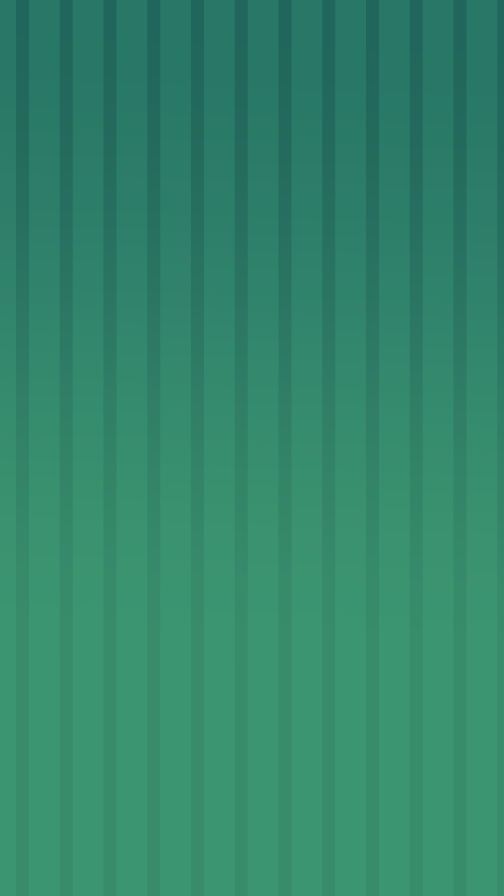
This pattern is drawn by a Shadertoy shader. Its source:

```glsl
const float STRIPE_PERIOD = 25.0 / 288.0;
const float STRIPE_CENTER = 12.85 / 288.0;
const float STRIPE_WIDTH = 7.45 / 288.0;

const vec3 BASE_LOW = vec3(0.235, 0.585, 0.443);
const vec3 BASE_HIGH = vec3(0.157, 0.467, 0.404);
const vec3 STRIPE_LOW = vec3(0.219, 0.548, 0.420);
const vec3 STRIPE_HIGH = vec3(0.129, 0.400, 0.360);

// Coverage of evenly spaced vertical bands, with edges softened over one pixel
float stripeMask(float x, float period, float center, float width, float pixel) {
    float offset = (fract((x - center) / period + 0.5) - 0.5) * period;
    return clamp((0.5 * width - abs(offset)) / pixel + 0.5, 0.0, 1.0);
}

// Flat at the bottom, easing to full strength at the top, slightly tilted
float heightFade(vec2 uv, float start, float tilt) {
    return smoothstep(start, 1.0, uv.y + tilt * (uv.x - 0.5));
}

void mainImage(out vec4 fragColor, in vec2 fragCoord) {
    vec2 uv = fragCoord / iResolution.xy;
    float fade = heightFade(uv, 0.25, 0.02);

    // Both layers deepen with height; the bands gain contrast
    vec3 base = mix(BASE_LOW, BASE_HIGH, fade);
    vec3 stripe = mix(STRIPE_LOW, STRIPE_HIGH, fade);

    float mask = stripeMask(uv.x, STRIPE_PERIOD, STRIPE_CENTER,
                            STRIPE_WIDTH, 1.0 / iResolution.x);
    fragColor = vec4(mix(base, stripe, mask), 1.0);
}
```
